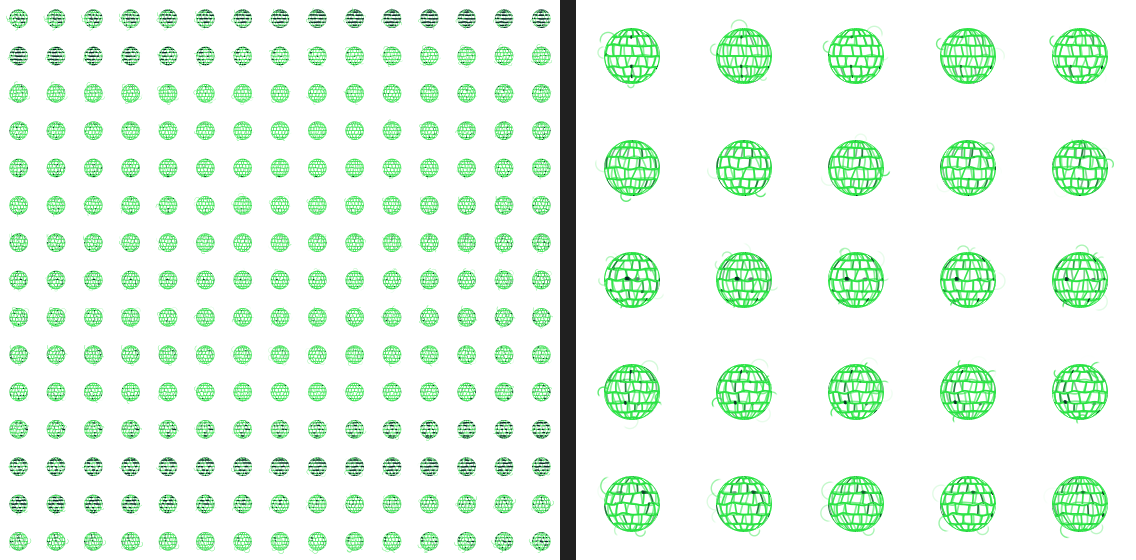
Left, the full canvas; right, a detail of the centre.
Reproduce this pattern procedurally as a WebGL 1 fragment shader.

```glsl
precision highp float;
// A 15 by 15 sheet of small green wire globes on white, one slowly changing frame each.
// Every globe is a sphere unprojected to latitude and longitude, netted with wobbly
// bricks; inky bands and stray curls drift with the frame number, which wraps round.

uniform vec2 u_resolution;

const float PI = 3.14159265;
const float GRID = 15.0;         // globes across and down
const float RADIUS = 0.25;       // globe radius in cells
const float BANDS = 8.0;         // latitude bands from pole to pole
const float STEP = PI / BANDS;   // angle between net lines
const float WIRE = 0.062;        // line width in globe radii
const vec3 PAPER = vec3(1.0);
const vec3 GREEN = vec3(0.16, 0.89, 0.26);
const vec3 INK = vec3(0.02, 0.15, 0.14);

float hash(vec3 p) {
  p = fract(p * vec3(0.1031, 0.1030, 0.0973));
  p += dot(p, p.yzx + 33.33);
  return fract((p.x + p.y) * p.z);
}

// Random value per id that changes smoothly and repeats after GRID rows
float drift(vec2 id, float phase) {
  float k = floor(phase);
  float a = hash(vec3(id, mod(k, GRID)));
  float b = hash(vec3(id, mod(k + 1.0, GRID)));
  return mix(a, b, smoothstep(0.0, 1.0, phase - k));
}

// Smooth noise round one parallel of the globe
float ringNoise(float u, float row, float phase) {
  float c = floor(u);
  float a = drift(vec2(mod(c, 2.0 * BANDS), row), phase);
  float b = drift(vec2(mod(c + 1.0, 2.0 * BANDS), row), phase);
  return mix(a, b, smoothstep(0.0, 1.0, u - c));
}

// Share of a pixel covered by a line at distance d
float stroke(float d, float width, float px) {
  float h = 0.5 * width;
  return clamp(0.5 + (h - d) / px, 0.0, 1.0) - clamp(0.5 - (h + d) / px, 0.0, 1.0);
}

// Bell curve over the wrapped sequence of rows
float surge(float phase, float centre, float width) {
  float d = phase - centre;
  d = (d - GRID * floor(d / GRID + 0.5)) / width;
  return exp(-d * d);
}

// One hemisphere of the net, painted over col
vec3 paintNet(vec3 col, vec2 q, float side, float phase, float dark, float px) {
  float z = sqrt(max(1.0 - dot(q, q), 0.001));
  float lat = asin(clamp(q.y, -1.0, 1.0));
  float lon = atan(q.x, z);
  lon = mix(lon, PI - lon, side) + 2.0 * PI * phase * 3.0 / GRID;
  float u = lon / STEP;
  float v = lat / STEP;
  float weight = mix(1.0, 0.6, side);

  // Meridian pieces, shifted and leaning in each band
  float band = floor(v);
  float shifted = u + 0.5 * mod(band, 2.0);
  float c = floor(shifted + 0.5);
  vec2 brick = vec2(mod(c, 2.0 * BANDS), band + 20.0);
  float lean = (drift(brick + 40.0, phase) - 0.5) * (v - band - 0.5);
  float bend = 0.5 * (drift(brick, phase) - 0.5) + lean;
  float meridian = stroke(abs(shifted - c - bend) * STEP * z, WIRE, px);
  float fade = 1.0 - 0.6 * dark;
  float speck = smoothstep(0.72, 0.95, drift(brick + 90.0, phase) + 0.2 * dark);
  col = mix(col, mix(GREEN, INK, 0.6 * speck), meridian * weight * fade);

  // Parallels, swelling into dark knots
  float row = floor(v + 0.5);
  float wobble = 0.4 * (ringNoise(u, row + 60.0, phase) - 0.5) * (1.0 - 0.6 * dark);
  float knot = ringNoise(u * 2.0, row + 80.0, phase);
  float ink = smoothstep(0.85 - 0.7 * dark, 1.05 - 0.5 * dark, knot);
  float width = WIRE * (1.0 + 1.2 * ink);
  float parallel = stroke(abs(v - row - wobble) * STEP * cos(lat), width, px);
  return mix(col, mix(GREEN, INK, ink), parallel * weight);
}

// Loose curls that sprout from the rim
vec3 paintCurls(vec3 col, vec2 q, float phase, float px) {
  for (int i = 0; i < 5; i++) {
    vec2 id = vec2(float(i), 120.0);
    float angle = 4.0 * PI * drift(id, phase);
    float size = mix(0.1, 0.34, drift(id + 10.0, phase));
    vec2 d = q - vec2(cos(angle), sin(angle)) * 1.02;
    float turn = 2.0 * PI * drift(id + 20.0, phase);
    float arc = smoothstep(-0.3, 0.3, dot(d / size, vec2(cos(turn), sin(turn))));
    float shown = smoothstep(0.4, 0.75, drift(id + 30.0, phase));
    float curl = stroke(abs(length(d) - size), 0.05, px);
    col = mix(col, GREEN, 0.75 * curl * arc * shown);
  }
  return col;
}

void main() {
  vec2 grid = gl_FragCoord.xy / u_resolution * GRID;
  vec2 cell = floor(grid);
  vec2 q = (grid - cell - 0.5) / RADIUS;
  float px = GRID / (RADIUS * min(u_resolution.x, u_resolution.y));

  // Frames read left to right, then down; phase counts rows
  float phase = GRID - 1.0 - cell.y + cell.x / GRID;
  float dark = 0.14 + 0.75 * surge(phase, 0.8, 0.8) + 0.7 * surge(phase, 12.4, 1.1);

  float r = length(q);
  vec2 disc = q / max(r, 1.0);
  vec3 net = paintNet(PAPER, disc, 1.0, phase, dark, px);
  net = paintNet(net, disc, 0.0, phase, dark, px);
  vec3 col = mix(PAPER, net, clamp(0.5 + (1.0 - r) / px, 0.0, 1.0));
  gl_FragColor = vec4(paintCurls(col, q, phase, px), 1.0);
}
```
